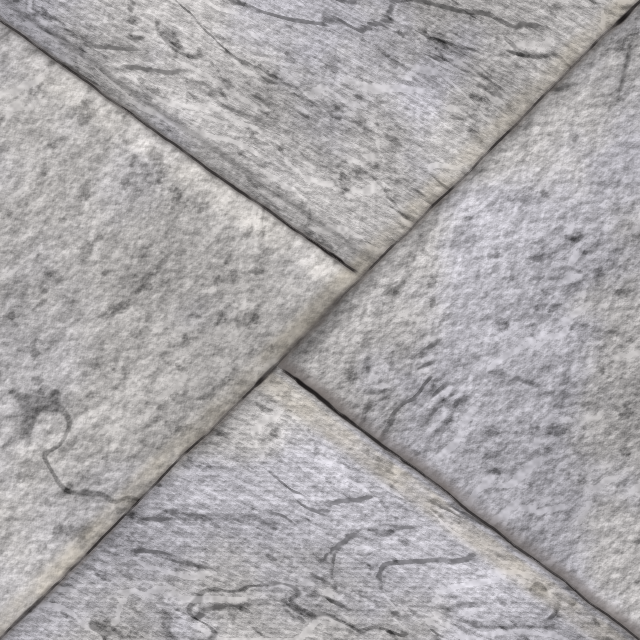
Write a Shadertoy shader that draws this texture.

```glsl
// Four rough grey paving stones meeting at staggered diagonal joints.
// Signed distances to three joint lines pick the stone; terraced, stretched
// noise gives each one a cleft relief, which is lit from the upper left.

float hash(vec2 p) {
    return fract(sin(dot(p, vec2(127.1, 311.7))) * 43758.5453);
}

float noise(vec2 p) {
    vec2 i = floor(p), f = fract(p);
    f = f * f * (3.0 - 2.0 * f);
    return mix(mix(hash(i), hash(i + vec2(1, 0)), f.x),
               mix(hash(i + vec2(0, 1)), hash(i + vec2(1, 1)), f.x), f.y);
}

float fbm(vec2 p) {
    float sum = 0.0, amp = 0.516;
    for (int i = 0; i < 5; i++) {
        sum += amp * noise(p);
        p = mat2(1.6, 1.2, -1.2, 1.6) * p + 7.3;
        amp *= 0.5;
    }
    return sum;
}

float stroke(float d, float width) {
    return 1.0 - smoothstep(width * 0.3, width, abs(d));
}

float band(float d, float start, float end) {
    return smoothstep(start - 0.005, start + 0.005, d)
         * (1.0 - smoothstep(end - 0.012, end + 0.012, d));
}

// Stone is (grain angle, stretch across the grain, ledge strength, seed)
vec2 alongGrain(vec2 p, vec4 stone) {
    float c = cos(stone.x), s = sin(stone.x);
    return vec2(c * p.x + s * p.y, (c * p.y - s * p.x) * stone.y) + stone.w;
}

float relief(vec2 p, vec4 stone) {
    vec2 q = alongGrain(p, stone);
    float broad = fbm(q * 3.4 + 0.5 * noise(q * 5.0));
    float t = broad * 6.0;
    float ledges = (floor(t) + smoothstep(0.72, 1.0, fract(t))) / 6.0;
    return mix(broad, ledges, stone.z) + 0.085 * fbm(q * 62.0);
}

void mainImage(out vec4 fragColor, in vec2 fragCoord) {
    vec2 p = fragCoord / iResolution.xy;

    // Joints: one through the corners, one branch on either side of it
    float wobble = (fbm(p * 15.0) - 0.5) * 0.007;
    float spine = dot(p, vec2(-0.707, 0.707)) + wobble;
    bool upper = spine > 0.0;
    float branch = wobble + (upper
        ? dot(p - vec2(0.553, 0.577), vec2(0.576, 0.817))
        : dot(p - vec2(0.462, 0.408), vec2(0.604, 0.797)));
    bool above = branch > 0.0;

    vec4 stone = upper
        ? (above ? vec4(-0.62, 2.3, 0.75, 3.1) : vec4(0.6, 1.1, 0.2, 11.7))
        : (above ? vec4(0.65, 1.2, 0.5, 23.4) : vec4(-0.5, 1.9, 0.75, 37.9));
    vec2 q = alongGrain(p, stone);

    // Stone face: clouded tone, directional light, pits and hairline cracks
    vec2 toLight = vec2(-0.5, 0.85) * 0.002;
    float lit = (relief(p, stone) - relief(p + toLight, stone)) / 0.002;
    float tone = 0.69 + 0.30 * (fbm(q * 4.0 + 5.0) - 0.5);
    tone += clamp(0.021 * lit, -0.24, 0.10);
    tone += 0.13 * (noise(p * 170.0) - 0.5) + 0.12 * (fbm(q * 45.0) - 0.5);
    tone -= 0.16 * smoothstep(0.62, 0.78, fbm(q * 34.0 + 9.0));
    float crack = stroke(fbm(q * 2.3 + 17.0) - 0.5, 0.011);
    tone -= 0.2 * crack * smoothstep(0.42, 0.62, noise(q * 6.0));

    // Pale bloom with a dark heart on the right-hand stone
    if (!upper && above) {
        float r = length(p - vec2(0.72, 0.63)) + 0.09 * (fbm(p * 16.0) - 0.5);
        tone += 0.08 * exp(-r * r * 320.0) - 0.2 * exp(-r * r * 2600.0);
    }
    vec3 cool = vec3(0.995, 0.985, 1.02), warm = vec3(1.02, 1.0, 0.97);
    float warmth = 0.6 * smoothstep(0.4, 0.65, fbm(p * 5.0 + 31.0));
    if (upper && !above) warmth = mix(warmth, 0.8, 0.5);
    vec3 col = tone * mix(cool, warm, warmth);

    // Worn shoulders and bevels beside the joints
    float edge = min(abs(spine), abs(branch));
    float worn = 0.6 + 0.9 * (fbm(p * 26.0 + 3.0) - 0.5);
    col *= mix(0.88, 1.0, smoothstep(0.0, 0.022, edge));
    vec3 sand = vec3(0.71, 0.68, 0.63) * (0.4 + 0.86 * tone);
    if (upper) {
        col = mix(col, sand, 0.85 * worn * band(spine, 0.003, 0.03));
        if (above) {
            col *= 1.0 - 0.12 * band(branch, 0.0, 0.042);
            col *= 1.0 - 0.22 * stroke(branch - 0.03, 0.007) * worn;
        } else {
            col += vec3(0.11, 0.105, 0.095) * worn * band(-branch, 0.006, 0.045);
        }
    } else {
        col *= 1.0 - 0.11 * band(-spine, 0.0, 0.022);
        if (above) {
            col = mix(col, vec3(0.47, 0.44, 0.43), worn * band(branch, 0.0, 0.016));
        } else {
            col = mix(col, sand * 1.04, 0.8 * worn * band(-branch, 0.012, 0.045));
        }
    }

    // Thin gaps: beaded along the spine, open near the inner branch ends
    float run = (p.x + p.y) * 0.5;
    float middle = exp(-pow((run - 0.5) / 0.075, 2.0));
    col = mix(col, vec3(0.38, 0.35, 0.33), 0.6 * stroke(spine, 0.009) * worn);
    col *= 1.0 - 0.16 * middle * stroke(spine, 0.045);
    float bead = smoothstep(0.62, 0.88, noise(vec2(run * 34.0, 4.0)));
    float thread = smoothstep(0.25, 0.6, noise(vec2(run * 70.0, 9.0)));
    float gap = stroke(spine, 0.0028 + 0.0025 * bead)
              * (0.25 + 0.4 * thread + 0.3 * bead) * (1.0 - 0.85 * middle);
    float fromEnd = abs(p.x - (upper ? 0.553 : 0.462));
    float depth = exp(-fromEnd * 8.0);
    float opened = smoothstep(0.008, 0.02, abs(spine));
    float ragged = smoothstep(0.2, 0.65, noise(vec2(p.x * 55.0, stone.w)));
    float split = stroke(branch, 0.0028 + 0.0025 * depth * ragged)
                * (0.3 + 0.3 * ragged + 0.35 * depth) * opened;
    col = mix(col, vec3(0.4, 0.38, 0.37), 0.5 * opened * stroke(branch, 0.008));
    col = mix(col, vec3(0.09, 0.08, 0.08), max(gap, split));

    fragColor = vec4(clamp(col, 0.0, 1.0), 1.0);
}
```
